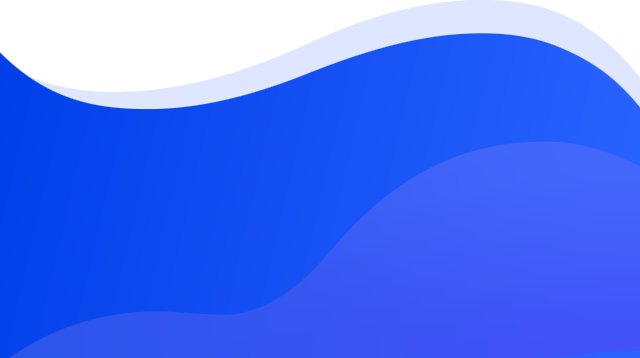
Reproduce this background procedurally as a Shadertoy shader.

```glsl
const vec3 WHITE = vec3(1.0);
const vec3 PALE_BLUE = vec3(0.870, 0.906, 1.0);
const vec3 DEEP_BLUE = vec3(0.0, 0.245, 0.91);
const vec3 BRIGHT_BLUE = vec3(0.165, 0.39, 1.0);
const vec3 HILL_LEFT = vec3(0.165, 0.335, 0.92);
const vec3 HILL_TOP = vec3(0.265, 0.405, 0.985);
const vec3 HILL_BASE = vec3(0.255, 0.325, 0.97);

// Each knot holds x, height and slope, in fractions of the canvas.
const vec3 BACK_WAVE[6] = vec3[6](
    vec3(0.0, 0.814, -0.45), vec3(0.0456, 0.786, -0.714),
    vec3(0.1784, 0.743, 0.0), vec3(0.4818, 0.879, 0.822),
    vec3(0.7513, 1.0, 0.0), vec3(1.0, 0.7837, -2.25));
const vec3 FRONT_WAVE[6] = vec3[6](
    vec3(0.0, 0.8535, -1.79), vec3(0.2318, 0.6953, 0.0),
    vec3(0.4818, 0.7953, 0.714), vec3(0.7513, 0.907, 0.0),
    vec3(0.875, 0.8674, -0.75), vec3(1.0, 0.7, -2.23));
const vec3 HILL[6] = vec3[6](
    vec3(0.0, -0.0186, 1.34), vec3(0.2474, 0.1302, 0.0),
    vec3(0.349, 0.1209, 0.0), vec3(0.5143, 0.2953, 2.14),
    vec3(0.853, 0.6047, 0.0), vec3(1.0, 0.535, -0.9));

// Cubic Hermite arc between two knots
float hermite(float x, vec3 a, vec3 b) {
    float span = b.x - a.x;
    float t = clamp((x - a.x) / span, 0.0, 1.0);
    float s = 1.0 - t;
    return s * s * ((1.0 + 2.0 * t) * a.y + t * span * a.z)
         + t * t * ((3.0 - 2.0 * t) * b.y - s * span * b.z);
}

// Height of a smooth ridge through its knots
float ridge(float x, vec3 knots[6]) {
    float height = knots[0].y;
    for (int i = 0; i < 5; i++) {
        if (x >= knots[i].x) height = hermite(x, knots[i], knots[i + 1]);
    }
    return height;
}

// Antialiased coverage of the area below a height
float below(float y, float height) {
    float d = height - y;
    return clamp(0.5 + d / max(fwidth(d), 1e-5), 0.0, 1.0);
}

// Blue body, brightening to the right and slightly downwards
vec3 bodyColor(vec2 uv) {
    float t = 0.93 * uv.x + 0.12 * (0.85 - uv.y);
    return mix(DEEP_BLUE, BRIGHT_BLUE, clamp(t, 0.0, 1.0));
}

vec3 hillColor(vec2 uv) {
    vec3 right = mix(HILL_BASE, HILL_TOP, smoothstep(0.0, 0.6, uv.y));
    return mix(HILL_LEFT, right, smoothstep(-0.15, 1.0, uv.x));
}

void mainImage(out vec4 fragColor, in vec2 fragCoord) {
    vec2 uv = fragCoord / iResolution.xy;
    vec3 body = bodyColor(uv);

    // Layers from back to front
    vec3 color = mix(WHITE, PALE_BLUE, below(uv.y, ridge(uv.x, BACK_WAVE)));
    color = mix(color, body, below(uv.y, ridge(uv.x, FRONT_WAVE)));
    color = mix(color, hillColor(uv), below(uv.y, ridge(uv.x, HILL)));

    // Thin blue wedge along the lower right edge
    float wedge = 0.02 * smoothstep(0.8, 1.0, uv.x);
    color = mix(color, body, below(uv.y, wedge) * smoothstep(0.8, 0.95, uv.x));

    fragColor = vec4(color, 1.0);
}
```
